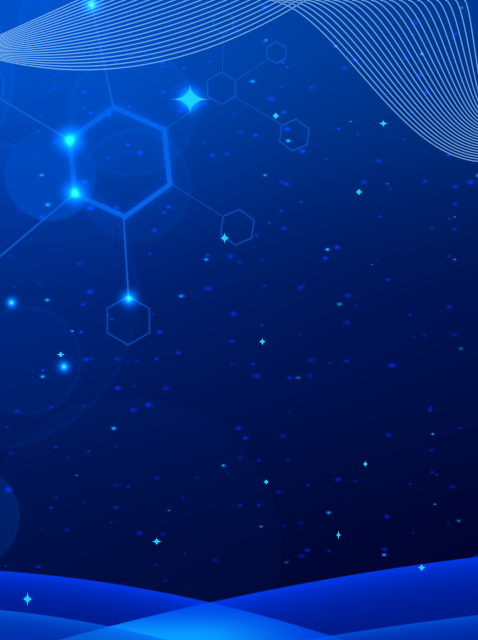
Give the GLSL for this background, as a WebGL 2 fragment shader.

```glsl
#version 300 es
precision highp float;
// Deep blue night backdrop with a hexagon lattice, fine line veils, sparks and curved bands.
uniform vec2 u_resolution;
out vec4 fragColor;

float px; // one pixel in canvas heights

float hash(vec2 p) {
  p = fract(p * vec2(123.34, 456.21));
  p += dot(p, p + 45.32);
  return fract(p.x * p.y);
}

float fill(float d) { return 1.0 - smoothstep(-px, px, d); }

float segment(vec2 p, vec2 a, vec2 b) {
  vec2 v = b - a;
  return length(p - a - v * clamp(dot(p - a, v) / dot(v, v), 0.0, 1.0));
}

// Distance to the outline of a hexagon with a vertex on top, turned by angle
float hexOutline(vec2 p, float r, float angle) {
  float c = cos(angle), s = sin(angle);
  p = abs(mat2(c, -s, s, c) * p);
  return abs(max(p.x, dot(p, vec2(0.5, 0.866))) - r * 0.866);
}

// Four-pointed spark with a soft halo
float spark(vec2 p, float r) {
  vec2 q = sqrt(abs(p) / r);
  return 1.0 - smoothstep(0.75, 1.1, q.x + q.y) + 0.9 * exp(-dot(p, p) / (r * r * 0.12));
}

// Random sparks, one at most in each grid cell
float scatter(vec2 p, float cells, float share, float size, float seed) {
  vec2 id = floor(p * cells), f = fract(p * cells);
  float h = hash(id + seed);
  vec2 d = f - 0.2 - 0.6 * vec2(hash(id + seed + 7.1), hash(id + seed + 13.7));
  d.y *= 1.4;
  float r = size * cells * (0.5 + hash(id + seed + 21.3));
  return step(h, share) * exp(-dot(d, d) / (r * r)) * (0.4 + 0.6 * hash(id + seed + 3.9));
}

// Pixel-true thin line along the zero set of d
float hairline(float d) {
  float slope = max(length(vec2(dFdx(d), dFdy(d))), 1e-6);
  return 1.0 - smoothstep(0.0, 0.0007 + px, abs(d) / slope * px);
}

void main() {
  vec2 p = gl_FragCoord.xy / u_resolution * vec2(0.747, 1.0);
  px = 1.0 / u_resolution.y;

  // Sky, lighter to the upper left
  vec3 col = mix(vec3(0.0, 0.03, 0.22), vec3(0.0, 0.09, 0.36), smoothstep(0.05, 0.55, p.y));
  col = mix(col, vec3(0.0, 0.24, 0.61), smoothstep(0.48, 1.0, p.y));
  col += vec3(0.0, 0.05, 0.12) * (0.35 - p.x);
  col += vec3(0.0, 0.07, 0.16) * exp(-8.0 * dot(p - vec2(0.08, 0.86), p - vec2(0.08, 0.86)));

  // Translucent discs with faint rims
  vec3 rings[8] = vec3[](vec3(0.206, 0.824, 0.098), vec3(0.211, 0.711, 0.086),
    vec3(0.1, 0.961, 0.07), vec3(0.042, 0.437, 0.084), vec3(-0.026, 0.538, 0.24),
    vec3(-0.13, 0.88, 0.15), vec3(-0.05, 0.193, 0.08), vec3(0.2, 0.14, 0.24));
  for (int i = 0; i < 8; i++) {
    float d = length(p - rings[i].xy) - rings[i].z;
    float rim = i == 7 ? 0.0 : exp(-abs(d) / 0.0025);
    col += vec3(0.0, 0.05, 0.1) * (fill(d) * (i == 6 ? 1.0 : 0.22) + 0.45 * rim);
  }
  float disc = length(p - vec2(0.079, 0.727)) - 0.072;
  col = mix(col, vec3(0.0, 0.29, 0.76), 0.75 * (1.0 - smoothstep(-0.003, 0.003, disc)));

  // Random sparks: dim blue dust and rarer cyan points
  float open = smoothstep(0.02, 0.3, p.x + 0.4 * (1.0 - p.y)) * smoothstep(0.06, 0.12, p.y);
  float dust = scatter(p, 26.0, 0.38, 0.0028, 1.0) + scatter(p + 0.31, 17.0, 0.4, 0.0035, 5.0);
  col += vec3(0.0, 0.1, 0.65) * dust * open;
  col += vec3(0.05, 0.7, 0.9) * scatter(p + 0.17, 15.0, 0.25, 0.0026, 9.0) * open;

  // Links and small hexagons
  vec4 links[9] = vec4[](vec4(0.177, 0.833, 0.143, 0.993), vec4(0.109, 0.781, 0.0, 0.846),
    vec4(0.117, 0.698, -0.01, 0.591), vec4(0.193, 0.661, 0.201, 0.534),
    vec4(0.266, 0.714, 0.349, 0.661), vec4(0.258, 0.798, 0.326, 0.846),
    vec4(0.367, 0.849, 0.44, 0.805), vec4(0.365, 0.872, 0.417, 0.906),
    vec4(0.348, 0.887, 0.348, 0.947));
  float net = 0.0;
  for (int i = 0; i < 9; i++) {
    float width = i < 4 ? 0.0015 : 0.0007;
    net = max(net, fill(segment(p, links[i].xy, links[i].zw) - width) * (i < 4 ? 0.9 : 0.6));
  }
  vec4 cells[7] = vec4[](vec4(0.346, 0.862, 0.025, 0.0), vec4(0.432, 0.918, 0.017, 0.0),
    vec4(0.349, 0.965, 0.018, 0.0), vec4(0.46, 0.789, 0.025, -0.12),
    vec4(0.371, 0.645, 0.028, -0.13), vec4(0.2005, 0.499, 0.038, 0.0),
    vec4(-0.018, 0.866, 0.027, 0.0));
  for (int i = 0; i < 7; i++)
    net = max(net, 0.65 * fill(hexOutline(p - cells[i].xy, cells[i].z, cells[i].w) - 0.0012));
  col = mix(col, vec3(0.04, 0.38, 0.85), net);

  // Main hexagon
  float ring = hexOutline(p - vec2(0.187, 0.747), 0.086, 0.1);
  col += vec3(0.0, 0.08, 0.2) * exp(-ring / 0.006);
  col = mix(col, vec3(0.01, 0.39, 0.92), fill(ring - 0.0038));

  // Glowing nodes
  vec3 nodes[6] = vec3[](vec3(0.109, 0.781, 0.017), vec3(0.117, 0.698, 0.015),
    vec3(0.143, 0.993, 0.012), vec3(0.2015, 0.533, 0.012),
    vec3(0.018, 0.527, 0.008), vec3(0.1, 0.427, 0.009));
  for (int i = 0; i < 6; i++) {
    float d = length(p - nodes[i].xy) / nodes[i].z;
    col += vec3(0.0, 0.45, 0.8) * exp(-d * d) + vec3(0.2, 0.45, 0.3) * exp(-d * d * 6.0);
  }

  // Veils of fine lines in the upper corners
  float veil = 0.0;
  float low = 0.891 + 0.9 * (p.x - 0.13) * (p.x - 0.13), high = 0.945 + 0.45 * p.x;
  for (int i = 0; i < 22; i++) {
    float s = float(i) / 21.0;
    float left = hairline(p.y - mix(low, high, s)) * step(p.x, 0.5);
    float a = (0.765 - p.x) / mix(0.35, 0.04, s);
    float drop = mix(0.253, 0.17, s) * (1.0 - smoothstep(0.0, 1.0, pow(max(a, 0.0), 1.15)));
    float right = hairline(p.y - 1.0 + drop) * step(a, 0.99);
    veil = max(veil, max(left, right));
  }
  col = mix(col, vec3(0.62, 0.8, 0.97), 0.65 * veil);

  // Curved bands along the bottom, brightest where they cross
  float e = 0.747 - p.x;
  float a = p.y - (0.108 - 0.07 * p.x - 0.245 * p.x * p.x);
  float b = p.y - (0.13 - 0.12 * e - 0.12 * e * e);
  float c = p.y - (0.047 - 0.1 * p.x - 0.3 * p.x * p.x);
  float d = p.y - (0.039 - 0.12 * e - 0.09 * e * e);
  vec3 deep = vec3(0.0, 0.09, 0.5), bright = vec3(0.0, 0.22, 0.92);
  col = mix(col, mix(deep, bright, exp(a / 0.035)), fill(a));
  col = mix(col, mix(deep, bright, exp(b / 0.04)), fill(b));
  vec3 cross = mix(vec3(0.03, 0.62, 1.0), vec3(0.0, 0.3, 0.93), smoothstep(0.0, 0.055, p.y));
  cross = mix(cross, vec3(0.0, 0.25, 0.88), smoothstep(0.3, 0.52, p.x));
  col = mix(col, cross, fill(max(a, b)));
  col = mix(col, mix(vec3(0.0, 0.2, 0.7), vec3(0.02, 0.42, 0.98), exp(c / 0.02)), 0.7 * fill(c));
  col = mix(col, mix(vec3(0.0, 0.16, 0.65), vec3(0.0, 0.38, 0.95), exp(d / 0.02)), 0.7 * fill(d));

  // Brighter sparks and the large flare
  vec3 sparks[12] = vec3[](vec3(0.561, 0.7, 0.009), vec3(0.351, 0.628, 0.011),
    vec3(0.41, 0.466, 0.008), vec3(0.245, 0.154, 0.009), vec3(0.043, 0.064, 0.012),
    vec3(0.529, 0.164, 0.007), vec3(0.416, 0.247, 0.007), vec3(0.095, 0.446, 0.008),
    vec3(0.659, 0.113, 0.009), vec3(0.571, 0.275, 0.007), vec3(0.431, 0.819, 0.009),
    vec3(0.599, 0.807, 0.008));
  float light = 0.0;
  for (int i = 0; i < 12; i++) light += spark(p - sparks[i].xy, sparks[i].z);
  vec2 f = p - vec2(0.297, 0.845);
  light += spark(f, 0.03) + 0.5 * spark(f * vec2(0.6, 1.6), 0.026);
  col += vec3(0.0, 0.3, 0.7) * exp(-dot(f, f) / 0.0003);
  col = mix(col, vec3(0.1, 0.82, 1.0), min(light, 1.0));
  fragColor = vec4(clamp(col, 0.0, 1.0), 1.0);
}
```
